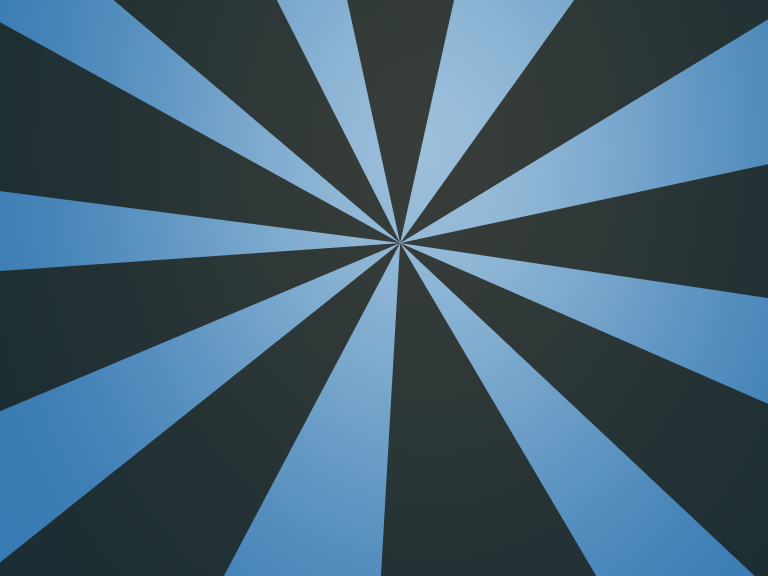
Give the GLSL for this background, as a WebGL 2 fragment shader.

```glsl
#version 300 es
precision highp float;
// A sunburst of uneven blue rays on dark slate, meeting above the middle.
// Each ray is a wedge bounded by two directions; an elliptical glow
// shades both the rays and the ground from warm and pale to deep and cool.

uniform vec2 u_resolution;
out vec4 outColor;

const vec2 BURST_CENTER = vec2(0.521, 0.578);
const vec2 GLOW_CENTER = vec2(0.56, 0.74);
const vec2 GLOW_RADII = vec2(0.69, 0.90);

const vec3 RAY_PALE = vec3(0.62, 0.755, 0.86);
const vec3 RAY_DEEP = vec3(0.22, 0.48, 0.70);
const vec3 GROUND_WARM = vec3(0.22, 0.24, 0.225);
const vec3 GROUND_COOL = vec3(0.11, 0.18, 0.20);

// Start and end of each ray, in degrees counterclockwise from the right
const int RAY_COUNT = 9;
const vec2 RAY_SPANS[RAY_COUNT] = vec2[](
    vec2(12.1, 31.3), vec2(54.4, 77.5), vec2(102.3, 116.9),
    vec2(139.7, 151.1), vec2(172.6, 184.0), vec2(202.8, 218.6),
    vec2(242.1, 266.7), vec2(300.5, 316.8), vec2(336.4, 351.5));

vec2 direction(float degrees) {
    float angle = radians(degrees);
    return vec2(cos(angle), sin(angle));
}

float cross2(vec2 a, vec2 b) {
    return a.x * b.y - a.y * b.x;
}

// Signed distance to the sides of a wedge, positive inside
float wedge(vec2 p, vec2 span) {
    return min(cross2(direction(span.x), p), cross2(p, direction(span.y)));
}

// Antialiased coverage of all rays
float sunburst(vec2 p, float pixel) {
    float inside = -1.0;
    for (int i = 0; i < RAY_COUNT; i++) {
        inside = max(inside, wedge(p, RAY_SPANS[i]));
    }
    return clamp(inside / pixel + 0.5, 0.0, 1.0);
}

// Falloff from the glow center: 0 is bright, 1 is deep
float glowFalloff(vec2 p, vec2 radii) {
    return smoothstep(-0.1, 1.3, length(p / radii));
}

void main() {
    // Lengths are in canvas heights
    float pixel = 1.0 / u_resolution.y;
    vec2 fromBurst = (gl_FragCoord.xy - BURST_CENTER * u_resolution) * pixel;
    vec2 fromGlow = (gl_FragCoord.xy - GLOW_CENTER * u_resolution) * pixel;

    float falloff = glowFalloff(fromGlow, GLOW_RADII);
    vec3 ray = mix(RAY_PALE, RAY_DEEP, falloff);
    vec3 ground = mix(GROUND_WARM, GROUND_COOL, falloff);

    outColor = vec4(mix(ground, ray, sunburst(fromBurst, pixel)), 1.0);
}
```
